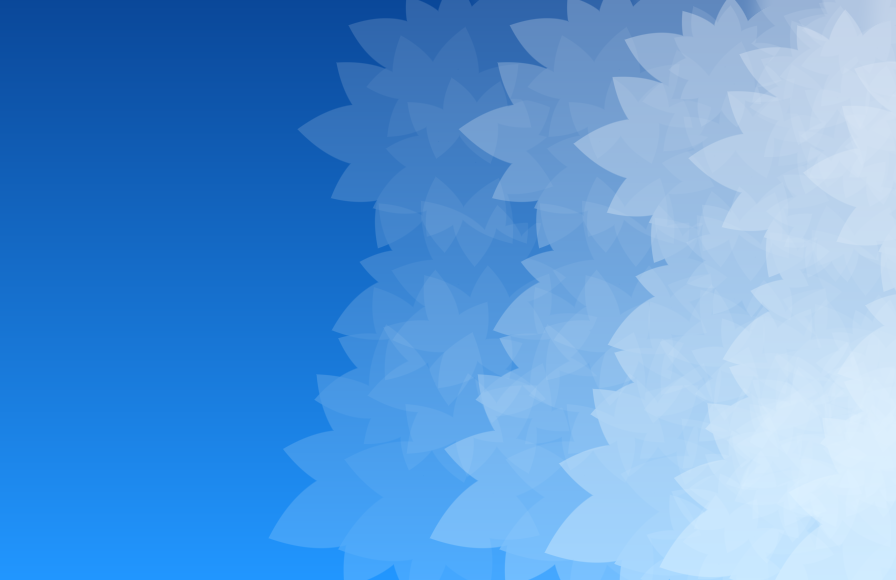
This background is drawn by a WebGL 2 fragment shader. Its source:

```glsl
#version 300 es
precision highp float;
// Layers of translucent pale leaf rosettes over a vertical blue gradient.
// One column of rosettes is repeated to the right, each copy whiter than the
// last, and small hashed rosettes add faint facets along the right side.

uniform vec2 u_resolution;
out vec4 outColor;

const float LEAVES = 11.0;

// Column of rosettes: centre x, centre y, main leaf angle in degrees, radius.
const vec4 ROSETTES[9] = vec4[9](
  vec4(0.79, 0.88, 158.0, 0.204),
  vec4(0.756, 0.756, 175.0, 0.244),
  vec4(0.82, 0.72, 204.0, 0.194),
  vec4(0.88, 0.47, 130.0, 0.24),
  vec4(0.79, 0.51, 200.0, 0.232),
  vec4(0.75, 0.34, 188.0, 0.21),
  vec4(0.85, 0.36, 191.0, 0.22),
  vec4(0.73, 0.18, 202.0, 0.288),
  vec4(0.85, 0.15, 200.0, 0.284));

float hash(vec2 p) {
  return fract(sin(dot(p, vec2(127.1, 311.7))) * 43758.5453);
}

// Positive inside a pointed leaf that runs along x from the origin.
float leaf(vec2 p, float size) {
  vec2 q = p / size;
  return (0.88 * q.x * (1.0 - q.x) - abs(q.y)) * size * 0.75;
}

// Coverage of a ring of leaves; the main leaf is longest, the rest vary.
float rosette(vec2 p, vec4 shape, float seed) {
  p -= shape.xy;
  float spacing = radians(360.0) / LEAVES;
  float turn = radians(shape.z);
  float nearest = floor((atan(p.y, p.x) - turn) / spacing + 0.5);
  float inside = -1.0;
  for (float k = -1.0; k <= 1.0; k++) {
    float id = mod(nearest + k + LEAVES, LEAVES);
    float size = id < 0.5 ? 1.0 : 0.74 + 0.2 * hash(vec2(id, seed));
    float a = turn + (nearest + k) * spacing;
    vec2 along = vec2(cos(a), sin(a));
    vec2 local = vec2(dot(p, along), dot(p, vec2(-along.y, along.x)));
    inside = max(inside, leaf(local, shape.w * size));
  }
  float pixel = 1.0 / u_resolution.y;
  return smoothstep(-0.7 * pixel, 0.7 * pixel, inside);
}

void main() {
  vec2 p = gl_FragCoord.xy / u_resolution.y;
  vec3 color = mix(vec3(0.13, 0.59, 1.0), vec3(0.04, 0.28, 0.60), p.y);
  vec3 pale = mix(vec3(0.89, 0.96, 1.0), vec3(0.85, 0.89, 0.945), p.y);

  // Repeated columns, with a filled area behind each one.
  for (float i = 0.0; i < 5.0; i++) {
    vec2 shift = vec2(0.198 * i + 0.08 * step(0.5, i), -0.025 * max(i - 1.0, 0.0));
    vec2 q = p - shift;
    float cover = smoothstep(0.80, 0.86, q.x);
    float overlap = 0.0;
    for (int j = 0; j < 9; j++) {
      float c = rosette(q, ROSETTES[j], float(j));
      cover = max(cover, c);
      overlap += c;
    }
    float strength = 0.18 + 0.1 * min(i, 2.0);
    float extra = 0.055 * max(overlap - cover, 0.0);
    color = mix(color, pale, cover * strength + extra);
  }

  // Scattered facets in the brightest part.
  for (float i = 0.0; i < 22.0; i++) {
    vec4 r = vec4(hash(vec2(i, 1.0)), hash(vec2(i, 2.0)),
                  hash(vec2(i, 3.0)), hash(vec2(i, 4.0)));
    vec4 shape = vec4(1.22 + 0.35 * r.x, r.y, 360.0 * r.z, 0.1 + 0.12 * r.w);
    color = mix(color, pale + 0.02, 0.13 * rosette(p, shape, i + 20.0));
  }
  outColor = vec4(color, 1.0);
}
```
